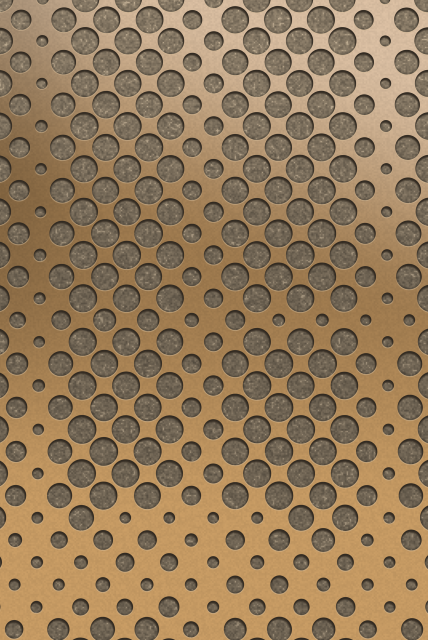
Give the GLSL for this texture, as a WebGL 1 fragment shader.

```glsl
precision highp float;
// Brushed bronze sheet with staggered round holes of varying size over speckled grey fabric.

uniform vec2 u_resolution;

// Lattice, in units of canvas height, and radii, in units of lattice pitch
const float PITCH = 0.0340;
const float ORIGIN_X = 0.0332;
const float TAPER = 0.00115;
const float MAX_RADIUS = 0.645;
const float MIN_RADIUS = 0.27;
const float RADIUS_JITTER = 0.035;

// Hole edges
const vec2 SHADOW_SHIFT = vec2(-0.035, 0.10);
const float RIM_WIDTH = 0.045;

// Fabric and metal grain, in cells per canvas height
const float GRAIN_CELLS = 400.0;
const float METAL_GRAIN = 0.035;

const vec3 BRONZE_LIGHT = vec3(0.77, 0.60, 0.385);
const vec3 BRONZE_DEEP = vec3(0.61, 0.47, 0.30);
const vec3 BRONZE_SHEEN = vec3(0.84, 0.735, 0.625);
const vec3 RIM_COLOR = vec3(0.83, 0.73, 0.59);
const vec3 FABRIC = vec3(0.44, 0.395, 0.33);
const vec3 FABRIC_SPARK = vec3(0.66, 0.60, 0.51);
const vec3 SHADOW = vec3(0.22, 0.185, 0.145);

float hash(vec2 p) {
  return fract(sin(dot(p, vec2(127.1, 311.7))) * 43758.5453);
}

float valueNoise(vec2 p) {
  vec2 i = floor(p);
  vec2 f = fract(p);
  f = f * f * (3.0 - 2.0 * f);
  float low = mix(hash(i), hash(i + vec2(1.0, 0.0)), f.x);
  float high = mix(hash(i + vec2(0.0, 1.0)), hash(i + vec2(1.0, 1.0)), f.x);
  return mix(low, high, f.y);
}

float bump(float x, float center, float sharpness) {
  float d = x - center;
  return exp(-d * d * sharpness);
}

// Holes shrink along three vertical seams, a middle row and a lower band
float holeRadius(vec2 cell) {
  float seams = 0.38 * bump(cell.x, -9.15, 1.3)
              + 0.26 * bump(cell.x, -1.5, 1.3)
              + 0.40 * bump(cell.x, 6.8, 1.3);
  float middleRow = bump(cell.y, 0.0, 3.0) * mix(0.13, 0.35, smoothstep(-0.5, 2.0, cell.x));
  float lowerRow = 0.34 * bump(cell.y, 9.0, 3.0) * (1.0 - smoothstep(3.0, 4.0, abs(cell.x + 2.0)));
  float lowerBand = bump(cell.y, 11.8, 0.25) * mix(0.24, 0.42, hash(cell + 7.3));
  float jitter = RADIUS_JITTER * (hash(cell) - 0.5);
  return max(MAX_RADIUS + jitter - seams - middleRow - lowerRow - lowerBand,
             MIN_RADIUS + jitter);
}

// Pixel position to lattice steps, y down, with a slight perspective
vec2 toLattice(vec2 p) {
  vec2 g = vec2(p.x - ORIGIN_X, -p.y) / PITCH;
  g.y -= 0.00107 * g.y * g.y;
  g.x /= 1.0 + TAPER * g.y;
  return g;
}

vec3 metalColor(vec2 uv, float grain) {
  vec3 color = mix(BRONZE_LIGHT, BRONZE_DEEP, smoothstep(0.18, 0.58, uv.y));
  float sheen = smoothstep(0.58, 1.02, uv.y + 0.22 * (uv.x - 0.5));
  color = mix(color, BRONZE_SHEEN, sheen);
  float leftShade = (1.0 - smoothstep(0.0, 0.32, uv.x)) * smoothstep(0.25, 0.75, uv.y);
  color *= 1.0 - 0.17 * leftShade;
  return color * (1.0 + METAL_GRAIN * (grain - 0.5) * 2.0);
}

vec3 fabricColor(vec2 p, vec2 uv, float grain) {
  float weave = valueNoise(p * GRAIN_CELLS * 0.6);
  float speckle = mix(weave, grain, 0.55);
  vec3 color = FABRIC * mix(0.74, 1.24, speckle);
  color = mix(color, FABRIC_SPARK, 0.75 * smoothstep(0.68, 0.95, speckle));
  return color * (1.0 + 0.2 * smoothstep(0.5, 1.0, uv.y));
}

void main() {
  vec2 uv = gl_FragCoord.xy / u_resolution;
  vec2 p = (gl_FragCoord.xy - 0.5 * u_resolution) / u_resolution.y;
  float soft = 0.65 / (u_resolution.y * PITCH);

  // Nearest point of the staggered lattice, found on its diagonals
  vec2 g = toLattice(p);
  vec2 diagonal = floor(0.5 * vec2(g.x + g.y, g.x - g.y) + 0.5);
  vec2 cell = vec2(diagonal.x + diagonal.y, diagonal.x - diagonal.y);
  vec2 offset = g - cell;
  float radius = holeRadius(cell);
  float edge = length(offset) - radius;
  float lower = offset.y / max(length(offset), 0.001);

  float grain = valueNoise(p * GRAIN_CELLS + 31.7);
  vec3 metal = metalColor(uv, grain);

  // Lit lower lip on the sheet
  float lip = 1.0 - smoothstep(0.0, RIM_WIDTH + soft, abs(edge));
  metal = mix(metal, RIM_COLOR, 0.6 * lip * smoothstep(0.0, 0.8, lower));

  // Fabric below, shaded by the upper edge of the hole
  float shadowEdge = length(offset - SHADOW_SHIFT) - radius;
  float shade = smoothstep(-0.09, 0.035, shadowEdge) * (1.0 - smoothstep(0.2, 0.9, lower));
  vec3 hole = mix(fabricColor(p, uv, grain), SHADOW, 0.92 * shade);
  hole *= 1.0 - 0.22 * smoothstep(-0.13, 0.0, edge);

  gl_FragColor = vec4(mix(hole, metal, smoothstep(-soft, soft, edge)), 1.0);
}
```
